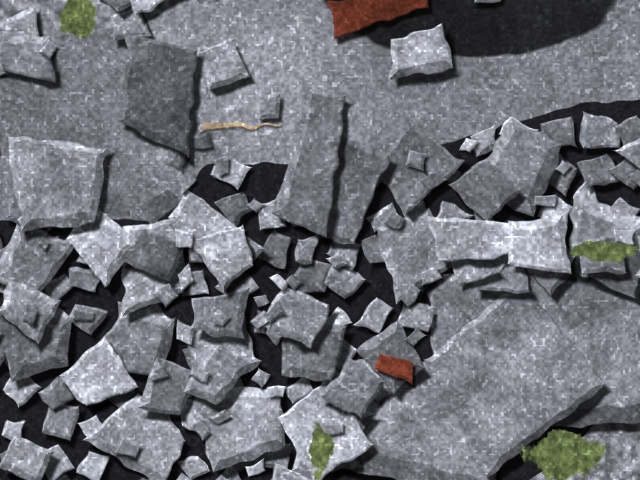
Give the GLSL for this texture, as a WebGL 1 fragment shader.

```glsl
precision highp float;
uniform vec2 u_resolution;

const vec3 CONCRETE = vec3(0.98, 1.0, 1.06);
const vec3 GAP = vec3(0.12, 0.12, 0.14);
const vec3 GRASS_DARK = vec3(0.30, 0.35, 0.22);
const vec3 GRASS_LIGHT = vec3(0.47, 0.53, 0.33);
const vec3 RUST = vec3(0.40, 0.20, 0.15);
const vec3 WOOD = vec3(0.62, 0.55, 0.45);
const vec2 SUN = vec2(-0.6, 0.8);
const float SHADOW_LENGTH = 0.021;
const float SHADOW_DEPTH = 0.26;
const float FACET_CONTRAST = 0.36;
const float EDGE_ROUGHNESS = 0.011;
const float GRAIN = 0.55;
const float SPECKS = 0.34;

float hash(vec2 p) {
  return fract(sin(dot(p, vec2(127.1, 311.7))) * 43758.5);
}

float noise(vec2 p) {
  vec2 i = floor(p), f = fract(p);
  f = f * f * (3.0 - 2.0 * f);
  return mix(mix(hash(i), hash(i + vec2(1, 0)), f.x),
             mix(hash(i + vec2(0, 1)), hash(i + vec2(1, 1)), f.x), f.y);
}

float fbm(vec2 p) {
  float sum = 0.0, gain = 0.533;
  for (int i = 0; i < 4; i++) {
    sum += gain * noise(p);
    p = p * 2.1 + 7.3;
    gain *= 0.5;
  }
  return sum;
}

// Irregular four-sided outline: distance, then normal of the nearest side
vec3 outline(vec2 q, vec2 size, float seed) {
  vec3 nearest = vec3(-9.0, 0.0, 0.0);
  for (int i = 0; i < 4; i++) {
    float side = float(i);
    float angle = 1.5708 * side + 0.46 * (hash(vec2(seed, side)) - 0.5);
    vec2 normal = vec2(cos(angle), sin(angle));
    float reach = mix(size.x, size.y, mod(side, 2.0));
    float d = dot(q, normal) - reach * mix(0.82, 1.08, hash(vec2(side, seed)));
    if (d > nearest.x) nearest = vec3(d, normal);
  }
  return nearest;
}

// Broken slab with cast shadow, stained top and sunlit or shaded sides
void block(inout vec3 col, vec2 p, vec2 center, vec2 size, float turn, vec3 tint) {
  vec2 v = p - center;
  if (length(v) > 2.1 * max(size.x, size.y) + 0.04) return;
  float seed = 10.0 * hash(center);
  float pixel = 1.0 / u_resolution.y;
  float c = cos(turn), s = sin(turn);
  mat2 spin = mat2(c, s, -s, c);
  float drop = min(SHADOW_LENGTH, 0.5 * min(size.x, size.y));
  float shade = outline((v + SUN * drop) * spin, size, seed).x;
  col *= mix(1.0, SHADOW_DEPTH, smoothstep(0.005, -0.005, shade));
  vec3 shape = outline(v * spin, size, seed);
  if (shape.x > pixel) return;
  float width = min(size.x, size.y) * mix(0.04, 0.38, pow(hash(shape.yz + seed), 2.0));
  float facet = smoothstep(-width - 0.003, -width + 0.001, shape.x);
  float stain = fbm(v * spin * 17.0 + seed * 5.0) - 0.5;
  vec3 top = tint * (1.0 + 0.65 * stain + FACET_CONTRAST * facet * dot(spin * shape.yz, SUN));
  col = mix(col, top, smoothstep(pixel, -pixel, shape.x));
}

float roadEdge(float x) {
  return 0.54 + 0.12 * smoothstep(0.34, 0.44, x) + 0.13 * smoothstep(0.7, 1.3, x);
}

// Chance of rubble: dense in the middle, thin on the road and the flat slabs
float rubbleDensity(vec2 c) {
  if (c.y > roadEdge(c.x)) return c.x < 0.45 ? 0.22 : 0.02;
  return c.y < 0.43 && c.x > 0.72 + 0.5 * c.y ? 0.0 : 1.0;
}

void rubble(inout vec3 col, vec2 p, float cell, float chance) {
  for (int y = -1; y <= 1; y++) {
    for (int x = -1; x <= 1; x++) {
      vec2 id = floor(p / cell) + vec2(x, y);
      vec2 key = id + cell * 91.0;
      vec2 jitter = vec2(hash(key + 3.1), hash(key + 5.7));
      vec2 center = (id + 0.3 + 0.4 * jitter) * cell;
      if (hash(key) > chance * rubbleDensity(center)) continue;
      vec2 size = cell * mix(vec2(0.28), vec2(0.52, 0.46), jitter.yx);
      float tone = mix(0.40, 0.68, hash(key + 8.3));
      block(col, p, center, size, 2.2 * (hash(key + 1.9) - 0.5), CONCRETE * tone);
    }
  }
}

void grass(inout vec3 col, vec2 p, vec2 center, vec2 radius) {
  float cover = 1.0 - length((p - center) / radius) + 0.9 * (fbm(p * 35.0) - 0.5);
  vec3 blades = mix(GRASS_DARK, GRASS_LIGHT, noise(p * 90.0));
  col = mix(col, blades, smoothstep(0.1, 0.25, cover));
}

void main() {
  vec2 uv = gl_FragCoord.xy / u_resolution.y;
  vec2 p = uv + EDGE_ROUGHNESS * (vec2(noise(uv * 38.0), noise(uv * 38.0 + 9.0)) - 0.5);

  // Road with dust, parked shadow and gravel corners
  float dust = smoothstep(0.35, 0.0, length(p - vec2(0.48, 0.84)));
  vec3 road = CONCRETE * (0.47 + 0.14 * dust + 0.22 * (fbm(p * 9.0) - 0.5));
  float parked = length((p - vec2(0.98, 1.01)) / vec2(0.31, 0.13));
  road *= mix(0.28, 1.0, smoothstep(0.95, 1.02, parked));
  vec3 col = mix(GAP, road, smoothstep(-0.002, 0.002, p.y - roadEdge(p.x)));
  float gravel = max(p.y - 0.88 - 0.25 * p.x, p.x - 1.1 - 1.2 * p.y);
  col = mix(col, CONCRETE * mix(0.35, 0.68, noise(uv * 75.0)), smoothstep(0.0, 0.004, gravel));

  // Flat slabs at lower right
  block(col, p, vec2(1.16, 0.28), vec2(0.26, 0.17), 0.12, CONCRETE * 0.48);
  block(col, p, vec2(0.86, 0.12), vec2(0.17, 0.14), -0.1, CONCRETE * 0.53);
  block(col, p, vec2(1.06, 0.22), vec2(0.15, 0.14), 0.65, CONCRETE * 0.51);

  // Rubble, from the gap filling to loose crumbs
  rubble(col, p, 0.075, 0.8);
  rubble(col, p, 0.19, 0.85);
  rubble(col, p, 0.135, 0.5);
  rubble(col, p, 0.04, 0.12);

  // Leading pieces
  block(col, p, vec2(0.12, 0.615), vec2(0.09, 0.1), -0.05, CONCRETE * 0.55);
  block(col, p, vec2(0.33, 0.82), vec2(0.08, 0.1), -0.3, CONCRETE * 0.38);
  block(col, p, vec2(0.72, 0.6), vec2(0.055, 0.12), -0.2, CONCRETE * 0.42);
  block(col, p, vec2(0.65, 0.66), vec2(0.06, 0.16), -0.2, CONCRETE * 0.44);
  block(col, p, vec2(0.99, 0.5), vec2(0.08, 0.045), 0.1, CONCRETE * 0.66);
  block(col, p, vec2(1.12, 0.49), vec2(0.07, 0.055), 0.0, CONCRETE * 0.68);
  block(col, p, vec2(0.5, 0.735), vec2(0.085, 0.005), 0.0, WOOD);
  block(col, p, vec2(0.79, 0.985), vec2(0.1, 0.03), 0.1, RUST);
  block(col, p, vec2(0.82, 0.235), vec2(0.045, 0.022), -0.15, RUST);

  // Weeds
  grass(col, p, vec2(0.17, 0.96), vec2(0.05, 0.05));
  grass(col, p, vec2(1.18, 0.05), vec2(0.10, 0.06));
  grass(col, p, vec2(1.27, 0.475), vec2(0.09, 0.025));
  grass(col, p, vec2(0.67, 0.06), vec2(0.03, 0.06));

  // Aggregate grain and pale specks
  float grain = 0.6 * noise(uv * 190.0) + 0.4 * noise(uv * 90.0 + 4.0) - 0.5;
  float speck = smoothstep(0.74, 0.92, noise(uv * 150.0 + 31.0));
  col *= 1.0 + GRAIN * grain + SPECKS * speck;
  gl_FragColor = vec4(clamp(col, 0.0, 1.0), 1.0);
}
```
